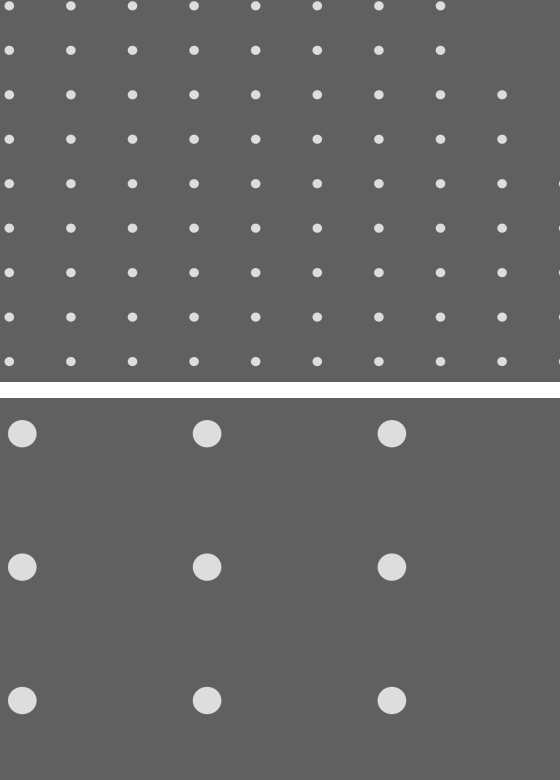
Top, the full canvas; bottom, a detail of the centre.
Write a WebGL 1 fragment shader that draws this pattern.

```glsl
precision highp float;

// Pale, slightly wide dots on a flat grey ground, in a regular grid.
// Each pixel finds its nearest grid point and measures an ellipse there;
// a sloping limit leaves out the dots in the upper right corner.

uniform vec2 u_resolution;

const vec3 GROUND_COLOR = vec3(0.378);
const vec3 DOT_COLOR = vec3(0.868);

// Lengths are fractions of the canvas, measured from the upper left
const vec2 FIRST_CENTER = vec2(0.0166, 0.0153);
const vec2 PITCH = vec2(0.1100, 0.1164);
const vec2 DOT_RADIUS = vec2(0.0085, 0.0119);

const float LAST_FULL_COLUMN = 7.0;
const float ROWS_LOST_PER_COLUMN = 2.0;
const float EDGE_PIXELS = 0.7;

// Approximate signed distance to an ellipse, in the units of radius
float ellipseDistance(vec2 p, vec2 radius) {
  return (length(p / radius) - 1.0) * min(radius.x, radius.y);
}

// 1 where the grid cell holds a dot, 0 in the empty corner
float hasDot(vec2 cell) {
  float firstRow = ROWS_LOST_PER_COLUMN * (cell.x - LAST_FULL_COLUMN);
  return step(firstRow - 0.5, cell.y);
}

void main() {
  vec2 uv = gl_FragCoord.xy / u_resolution;
  uv.y = 1.0 - uv.y;

  // Nearest grid point and the offset from it
  vec2 cell = floor((uv - FIRST_CENTER) / PITCH + 0.5);
  vec2 offset = uv - FIRST_CENTER - cell * PITCH;

  // Measure in pixels so that the edge stays one pixel soft at any size
  float d = ellipseDistance(offset * u_resolution, DOT_RADIUS * u_resolution);
  float coverage = 1.0 - smoothstep(-EDGE_PIXELS, EDGE_PIXELS, d);

  vec3 color = mix(GROUND_COLOR, DOT_COLOR, coverage * hasDot(cell));
  gl_FragColor = vec4(color, 1.0);
}
```
